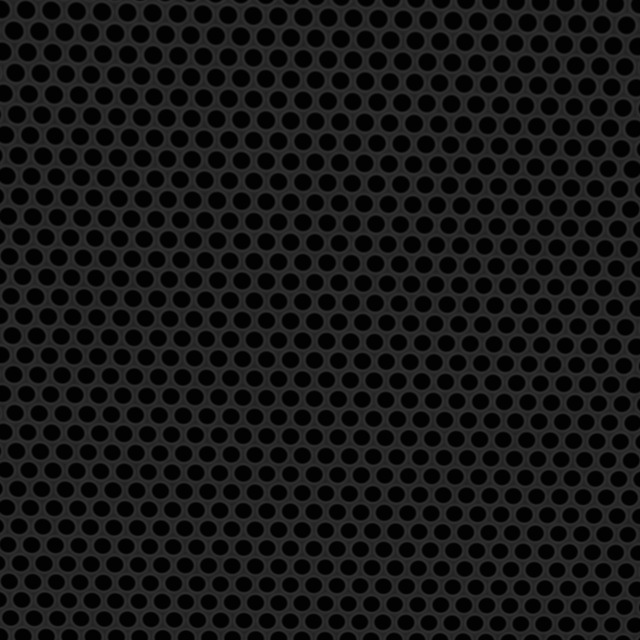
This pattern is drawn by a WebGL 1 fragment shader. Its source:

```glsl
precision highp float;
// Black perforated metal sheet: staggered round holes seen in slight perspective.

uniform vec2 u_resolution;

float hash(vec2 p) {
  return fract(sin(dot(p, vec2(127.1, 311.7))) * 43758.5);
}

float noise(vec2 p) {
  vec2 i = floor(p), f = fract(p);
  f = f * f * (3.0 - 2.0 * f);
  return mix(mix(hash(i), hash(i + vec2(1.0, 0.0)), f.x),
             mix(hash(i + vec2(0.0, 1.0)), hash(i + 1.0), f.x), f.y);
}

// Canvas position (y down) to sheet coordinates: x in columns, y in rows.
// Solves the perspective projection as a 2x2 linear system.
vec2 toSheet(vec2 p) {
  vec2 origin = vec2(0.02214, 0.04818);
  vec2 column = vec2(0.03957, 0.00102) - 0.000582 * p;
  vec2 row = vec2(0.00118, 0.03316) - 0.002655 * p;
  vec2 d = p - origin;
  float det = column.x * row.y - column.y * row.x;
  return vec2(d.x * row.y - d.y * row.x, column.x * d.y - column.y * d.x) / det;
}

// Distance to the nearest hole centre, in column spacings.
float holeDistance(vec2 s) {
  float nearest = 1.0;
  for (int k = -1; k <= 1; k++) {
    float row = floor(s.y + 0.5) + float(k);
    float stagger = 0.5 * mod(row, 2.0);
    float col = floor(s.x - stagger + 0.5) + stagger;
    vec2 d = (s - vec2(col, row)) * vec2(1.0, 0.85);
    float jitter = 0.012 * (hash(vec2(col, row)) - 0.5);
    nearest = min(nearest, length(d) + jitter);
  }
  return nearest;
}

void main() {
  vec2 uv = gl_FragCoord.xy / u_resolution;
  vec2 sheet = toSheet(vec2(uv.x, 1.0 - uv.y));
  float r = holeDistance(sheet);

  // Flat metal, with a dark dimple where three holes meet
  float metal = mix(0.175, 0.145, smoothstep(0.445, 0.50, r));
  metal = mix(metal, 0.115, smoothstep(0.52, 0.58, r));

  // Faint mottling
  metal += 0.016 * (noise(sheet * 5.0) - 0.5) + 0.008 * (noise(sheet * 0.4) - 0.5);

  // Soft-edged hole
  float shade = mix(0.006, metal, smoothstep(0.30, 0.42, r));
  gl_FragColor = vec4(vec3(shade), 1.0);
}
```
